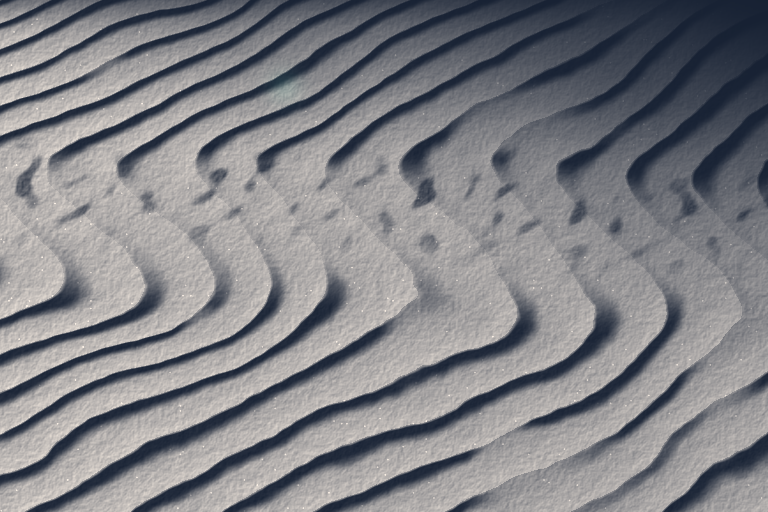
Give the GLSL for this texture, as a Shadertoy shader.

```glsl
#define SPACING_FAR 0.108
#define SPACING_GROWTH 0.075
#define UPPER_BEND 0.32
#define LOWER_BEND 0.585
#define WARP 0.34
#define SHADOW_WIDTH 0.23
#define SHADOW_DEPTH 0.93
#define GRAIN 0.30
#define SHADE_COLOR vec3(0.09, 0.13, 0.20)
#define SAND_COLOR vec3(0.80, 0.775, 0.755)

float hash(vec2 p) {
    vec3 q = fract(p.xyx * 0.1031);
    q += dot(q, q.yzx + 33.33);
    return fract((q.x + q.y) * q.z);
}

float noise(vec2 p) {
    vec2 i = floor(p), f = fract(p);
    f = f * f * (3.0 - 2.0 * f);
    return mix(mix(hash(i), hash(i + vec2(1, 0)), f.x),
               mix(hash(i + vec2(0, 1)), hash(i + vec2(1, 1)), f.x), f.y);
}

// Slope of a noise surface toward the light at the upper left
float relief(vec2 p) {
    return noise(p) - noise(p + vec2(-0.45, 0.45));
}

// Rounded hinge: x = value, y = derivative
vec2 hinge(float x, float radius) {
    float r = sqrt(x * x + radius * radius);
    return 0.5 * vec2(x + r, 1.0 + x / r);
}

// Zigzag course of a crest: x = sideways offset, y = slope
vec2 crestCourse(float depth) {
    return vec2(0.62 - 2.1 * depth, -2.1)
         + 3.0 * hinge(depth - UPPER_BEND, 0.045)
         - 3.2 * hinge(depth - LOWER_BEND, 0.075);
}

// Light falls off toward the upper right corner
float illumination(vec2 p, float depth) {
    float g = 0.62 + 1.1 * depth - 0.42 * p.x;
    g += 0.08 * (noise(p * 4.0 + 40.0) - 0.5);
    return smoothstep(-0.08, 0.85, g) * (1.0 - 0.11 * p.x)
         * smoothstep(-0.10, 0.07, depth);
}

void mainImage(out vec4 fragColor, in vec2 fragCoord) {
    vec2 p = fragCoord / iResolution.y;
    float depth = 1.0 - p.y;

    // Ripple phase, with wandering crests and wider spacing up close
    float bentDepth = depth - 0.045 * (p.x - 0.75)
                    + 0.05 * (noise(p * 5.0 + 7.0) - 0.5);
    vec2 course = crestCourse(bentDepth);
    float spacing = SPACING_FAR + SPACING_GROWTH * depth;
    float phase = (p.x - course.x) / spacing
                + WARP * 2.0 * (noise(p * vec2(3.0, 4.5) + 3.0) - 0.5)
                + 0.16 * (noise(p * 13.0) - 0.5)
                + 0.05 * (noise(p * 45.0) - 0.5);
    float f = fract(phase);
    float edge = max(0.05, fwidth(phase));

    // Lee shadow: sharp at the crest, soft at its foot, broken in places
    float facing = 1.0 - smoothstep(-1.4, 0.9, course.y);
    float breakup = noise(p * vec2(5.0, 8.0) + 21.0);
    float width = SHADOW_WIDTH * (0.55 + 0.9 * breakup) * (0.6 + 0.4 * facing)
                + 0.07 * smoothstep(0.5, 1.3, p.x) * smoothstep(0.5, 0.2, depth) ;
    float shadow = smoothstep(0.0, edge, f)
                 * (1.0 - smoothstep(width * 0.65, width + 0.17, f));
    shadow *= facing * smoothstep(0.08, 0.34, breakup);

    // Windward face brightens toward the crest
    float tone = mix(0.88, 0.73 + 0.29 * f, 0.25 + 0.75 * facing);
    tone *= 1.0 - SHADOW_DEPTH * shadow;

    // Small broken ripplets in the calm band between the bends
    float band = smoothstep(0.27, 0.36, bentDepth)
               * (1.0 - smoothstep(0.40, 0.54, bentDepth));
    vec2 along = vec2(p.x + 0.6 * p.y, p.y - 0.5 * p.x);
    float ripplet = relief(along * vec2(18.0, 32.0));
    tone *= 1.0 - 0.55 * band * smoothstep(0.16, 0.42, -ripplet);
    tone += 0.10 * band * ripplet;

    // Grains and sparse glints
    float grain = 0.6 * relief(p * 150.0) + 0.5 * relief(p * 290.0 + 11.0);
    grain += 0.25 * relief(p * 48.0 + 5.0);
    tone += GRAIN * grain * (1.0 - 0.75 * shadow);
    vec2 cell = p * 200.0;
    float glint = step(0.994, hash(floor(cell) + 71.0))
                * (1.0 - smoothstep(0.15, 0.5, length(fract(cell) - 0.5)));
    tone += 0.35 * glint * (1.0 - shadow);

    float value = clamp(tone * illumination(p, depth), 0.0, 1.25);
    vec3 color = mix(SHADE_COLOR, SAND_COLOR, value);

    // Faint pale green flare
    float flare = exp(-900.0 * dot(p - vec2(0.555, 0.83), p - vec2(0.555, 0.83)));
    color += vec3(0.03, 0.08, 0.06) * flare;
    fragColor = vec4(clamp(color, 0.0, 1.0), 1.0);
}
```
